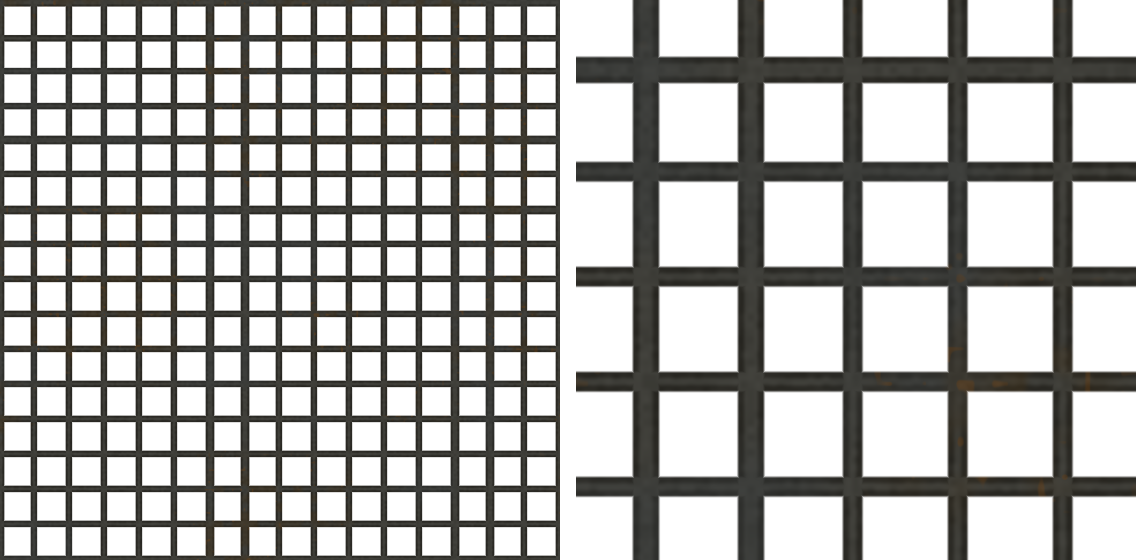
Left, the full canvas; right, a detail of the centre.
A WebGL 1 fragment shader for this pattern:

```glsl
precision highp float;
// Dark, faintly rusted metal grid of 16 by 16 square openings on white.

#define CELLS 16.0
#define UNIT 0.0625                       // step of bar edges, in cells
#define EDGE_SOFTNESS 0.016
#define GRAIN 0.035
#define OPENING vec3(1.0)
#define BAR_EDGE vec3(0.165, 0.16, 0.14)
#define BAR_CORE vec3(0.245, 0.243, 0.222)
#define COOL_WEAR vec3(0.215, 0.23, 0.235)
#define RUST vec3(0.25, 0.19, 0.10)
#define RUST_SPECK vec3(0.42, 0.25, 0.08)

uniform vec2 u_resolution;

float hash(vec2 p) {
    return fract(sin(dot(p, vec2(127.1, 311.7))) * 43758.5453);
}

float noise(vec2 p) {
    vec2 i = floor(p);
    vec2 f = fract(p);
    f = f * f * (3.0 - 2.0 * f);
    return mix(mix(hash(i), hash(i + vec2(1.0, 0.0)), f.x),
               mix(hash(i + vec2(0.0, 1.0)), hash(i + 1.0), f.x), f.y);
}

// Depth inside the span from lo to hi, negative outside.
float spanDepth(float x, float lo, float hi) {
    return min(x - lo, hi - x);
}

// Upright bars: two neighbours in every seven are wider.
float uprightDepth(float x) {
    float k = floor(x + 0.5);
    float wide = 1.0 - step(2.0, mod(k + 1.5, 7.0));
    return spanDepth(x - k, -2.0 * UNIT, (1.0 + wide) * UNIT);
}

// Cross bars, counted from the top: the first four sit lower, two are wider.
float crossDepth(float y) {
    float k = floor(y + 0.5);
    float wide = 1.0 - step(0.5, abs(abs(k - 5.0) - 1.0));
    float shift = max(0.0, 2.0 - floor((k + 0.5) * 0.5));
    float overhang = 1.0 - step(0.5, k);
    return spanDepth(y - k, (shift - 2.0 - overhang) * UNIT,
                     (shift + 1.0 + wide) * UNIT);
}

// Bar metal: dark borders, lighter core, grain, rust patches and specks.
vec3 metal(vec2 p, float core) {
    vec3 color = mix(BAR_EDGE, BAR_CORE, core);
    float patches = noise(p * 0.4 + 7.3);
    float mottle = noise(p * 4.0 + 19.0);
    float rust = smoothstep(0.45, 0.85, patches) * smoothstep(0.25, 0.8, mottle);
    color = mix(color, RUST, 0.45 * rust);
    float cool = smoothstep(0.55, 0.9, noise(p * 0.6 + 31.7));
    color = mix(color, COOL_WEAR, 0.4 * cool);
    float speck = smoothstep(0.82, 0.95, noise(p * 9.0 + 3.1));
    color = mix(color, RUST_SPECK, 0.4 * speck * smoothstep(0.4, 0.7, patches));
    return color + GRAIN * (noise(p * 14.0) - 0.5);
}

void main() {
    vec2 p = gl_FragCoord.xy / u_resolution * CELLS;
    p.y = CELLS - p.y;
    float soft = max(EDGE_SOFTNESS,
                     0.65 * CELLS / min(u_resolution.x, u_resolution.y));

    vec2 depth = vec2(uprightDepth(p.x), crossDepth(p.y));
    vec2 inside = smoothstep(-soft, soft, depth);
    float bars = max(inside.x, inside.y);

    // Crossings are flat and light; elsewhere only the middle of a bar is.
    float core = smoothstep(0.5 * UNIT, 1.4 * UNIT, max(depth.x, depth.y));
    core = max(core, inside.x * inside.y);

    gl_FragColor = vec4(mix(OPENING, metal(p, core), bars), 1.0);
}
```
